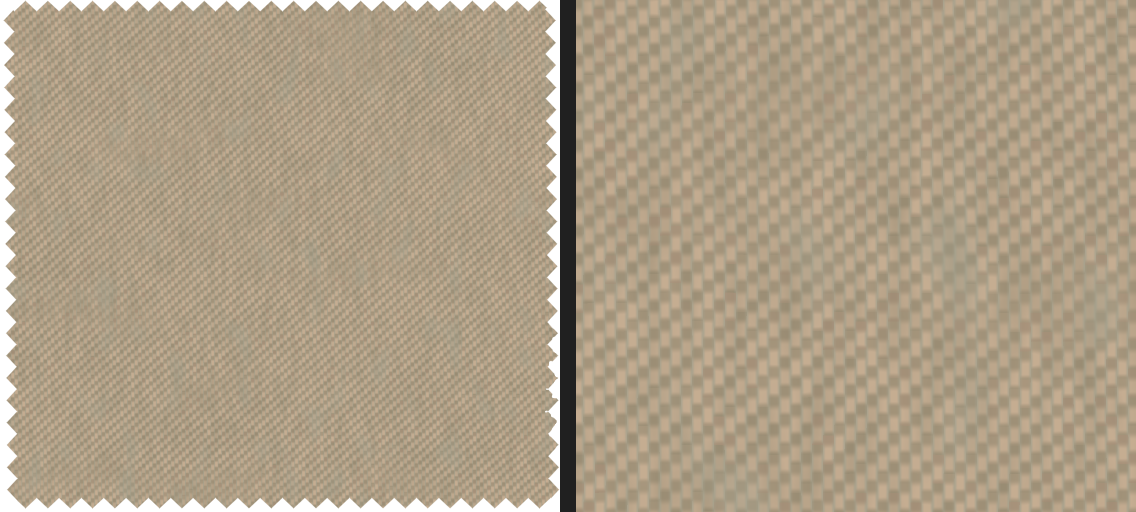
Left, the full canvas; right, a detail of the centre.
A Shadertoy shader for this texture:

```glsl
// Pinked swatch of beige twill cloth with zigzag-cut edges on white.
#define WARPS 154.0          // warp threads across the canvas width
#define FLOATS 59.0          // thread floats per canvas width, vertically
#define TWILL_STEP 0.3333    // rise between neighbouring warps, in floats
#define TOOTH_PITCH 0.0399   // zigzag spacing
#define TOOTH_DEPTH 0.0187   // zigzag depth
#define CLOTH_LEAN 0.0065    // sideways drift of the cloth, top to bottom
#define SLUB 0.42            // strength of thread irregularity
#define SAMPLES 2            // supersampling per axis

const vec3 OLIVE = vec3(0.615, 0.560, 0.462);
const vec3 PALE = vec3(0.765, 0.672, 0.565);
const vec3 SAGE = vec3(0.635, 0.630, 0.555);
const vec3 ROSE = vec3(0.670, 0.555, 0.470);

float hash(vec2 p) {
    vec3 q = fract(vec3(p.xyx) * 0.1031);
    q += dot(q, q.yzx + 33.33);
    return fract((q.x + q.y) * q.z);
}

vec2 gradient(vec2 cell) {
    float a = 6.2832 * hash(cell);
    return vec2(cos(a), sin(a));
}

// Gradient noise, roughly -0.7 to 0.7
float noise(vec2 p) {
    vec2 i = floor(p), f = fract(p);
    vec2 u = f * f * f * (f * (f * 6.0 - 15.0) + 10.0);
    vec2 e = vec2(0.0, 1.0);
    float low = mix(dot(gradient(i), f), dot(gradient(i + e.yx), f - e.yx), u.x);
    float high = mix(dot(gradient(i + e.xy), f - e.xy), dot(gradient(i + 1.0), f - 1.0), u.x);
    return mix(low, high, u.y);
}

// Cut depth along an edge: zero at each tooth tip
float tooth(float along, float firstTip) {
    float t = (along - firstTip) / TOOTH_PITCH;
    return 2.0 * TOOTH_DEPTH * abs(t - floor(t + 0.5));
}

// Signed distance into the cloth, positive inside
float swatch(vec2 p, float height) {
    float down = height - p.y;
    float lean = CLOTH_LEAN * down / height;
    float across = tooth(p.x, 0.0456);
    float side = tooth(down, 0.0365);
    float fray = 0.012 * max(noise(p * 95.0), 0.0) * smoothstep(0.36, 0.26, p.y) * smoothstep(0.10, 0.16, p.y);
    float left = p.x - 0.0065 - lean - side;
    float right = 0.992 + lean - side - fray - p.x;
    float top = down - 0.0015 - across;
    float bottom = p.y - 0.0065 - across;
    return min(min(left, right), min(top, bottom)) * 0.7071;
}

vec3 twill(vec2 p) {
    // Slight wander keeps the threads from being ruler straight
    p += 0.0011 * vec2(noise(p * 13.0), noise(p * 11.0 + 40.0));
    float thread = p.x * WARPS;
    float warp = floor(thread);
    float climb = p.y * FLOATS - warp * TWILL_STEP;
    float along = fract(climb);
    vec2 stitch = vec2(warp, floor(climb) + 200.0);

    // Raised float of the warp, rounded across its width
    float rise = smoothstep(0.0, 0.22, along) * (1.0 - smoothstep(0.50, 0.80, along));
    float gap = smoothstep(0.22, 0.50, abs(fract(thread) - 0.5));

    // Wear: upright slubs, cloudy patches and bands of flatter weave
    float slub = noise(p * vec2(62.0, 17.0)) + 0.6 * noise(p * vec2(125.0, 34.0) + 70.0);
    float cloud = noise(p * vec2(6.0, 4.0) + 9.0);
    float flatness = smoothstep(0.0, 0.5, noise(p * vec2(4.0, 10.0) + 25.0));
    float grain = hash(stitch) - 0.5;

    float light = mix(rise, 0.42, 0.15 + 0.35 * flatness);
    light += SLUB * slub * (0.45 + 0.55 * rise) + 0.12 * cloud + 0.26 * grain;
    vec3 colour = mix(OLIVE, PALE, clamp(light, -0.1, 1.05));
    colour = mix(colour, SAGE, gap * (0.42 + 0.3 * rise));

    // Stray warm and cool fibres
    float tint = hash(stitch + 51.0);
    colour = mix(colour, ROSE, 0.4 * smoothstep(0.75, 1.0, tint) * (1.0 - rise));
    float cool = smoothstep(0.1, 0.55, noise(p * vec2(24.0, 14.0) + 130.0));
    return mix(colour, SAGE, 0.35 * cool);
}

void mainImage(out vec4 fragColor, in vec2 fragCoord) {
    float height = iResolution.y / iResolution.x;
    float pixel = 1.0 / iResolution.x;
    vec3 cloth = vec3(0.0);
    for (int j = 0; j < SAMPLES; j++)
    for (int i = 0; i < SAMPLES; i++) {
        vec2 offset = (vec2(i, j) + 0.5) / float(SAMPLES) - 0.5;
        cloth += twill((fragCoord + offset) * pixel);
    }
    cloth /= float(SAMPLES * SAMPLES);

    float edge = swatch(fragCoord * pixel, height);
    float cover = smoothstep(-0.7 * pixel, 0.7 * pixel, edge);
    fragColor = vec4(mix(vec3(1.0), cloth, cover), 1.0);
}
```
